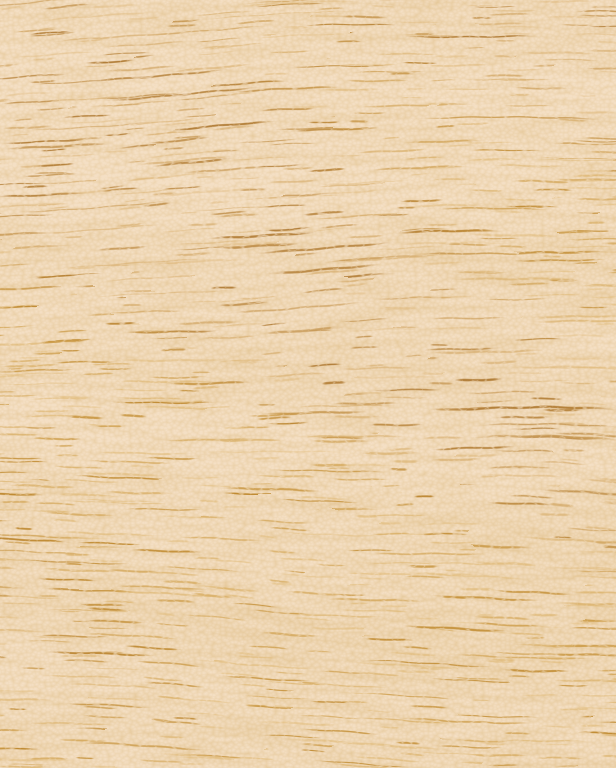
Write a Shadertoy shader that draws this texture.

```glsl
// Pale wood veneer: cream ground with fine golden pores along a gently bending grain.

vec3 hash3(vec2 cell) {
    vec3 q = fract(vec3(cell.xyx) * vec3(0.1031, 0.1030, 0.0973));
    q += dot(q, q.yxz + 33.33);
    return fract((q.xxy + q.yzz) * q.zyx);
}

// Cellular noise: distance to the nearest scattered point
float cellular(vec2 p) {
    vec2 cell = floor(p), f = fract(p);
    float nearest = 2.0;
    for (int j = -1; j <= 1; j++)
    for (int i = -1; i <= 1; i++) {
        vec2 o = vec2(i, j);
        vec2 d = o + hash3(cell + o).xy - f;
        nearest = min(nearest, dot(d, d));
    }
    return sqrt(nearest);
}

// Height across the grain: rises to the right at the top, falls at the bottom
float grainHeight(vec2 p) {
    float slope = mix(-0.045, 0.075, smoothstep(0.1, 0.75, p.y));
    float bend = slope * p.x - 0.05 * p.x * p.x * p.y;
    bend += 0.003 * sin(p.x * 8.0 + p.y * 5.0) + 0.0012 * sin(p.x * 19.0 - p.y * 13.0);
    return p.y - bend;
}

// One layer of pores, one dash per long cell; returns coverage, darkness
vec2 poreLayer(vec2 g, float layer, float pixel) {
    vec2 size = vec2(0.13 + 0.05 * layer, 0.0105 + 0.0017 * layer);
    float row = floor(g.y / size.y + layer * 0.37);
    float along = g.x / size.x + 7.0 * hash3(vec2(row, layer + 50.0)).x;
    vec2 cell = vec2(floor(along) + 31.0 * layer, row + 17.0);
    vec3 place = hash3(cell), look = hash3(cell + 90.0);

    // Dash stays inside its cell
    float halfLength = mix(0.1, 0.46, place.x * place.x);
    float center = mix(halfLength, 1.0 - halfLength, place.y);
    float u = (fract(along) - center) / halfLength;
    float y = (fract(g.y / size.y + layer * 0.37) - mix(0.3, 0.7, place.z)) * size.y;
    y += 0.0005 * sin(g.x * 95.0 + 40.0 * look.x);

    float taper = 1.0 - smoothstep(0.55, 1.0, abs(u));
    float halfWidth = mix(0.0006, 0.0014, look.x) * (0.5 + 0.5 * taper);
    float edge = max(pixel * 0.75, 0.0009);
    float line = 1.0 - smoothstep(halfWidth - edge, halfWidth + edge, abs(y));

    // Pores gather in loose patches
    float patches = 0.62 + 0.2 * sin(g.y * 23.0 + 3.0 * sin(g.x * 5.0 + layer));
    float present = step(look.y, patches);
    return vec2(line * taper * present * mix(0.35, 1.0, look.z), look.z * look.z);
}

void mainImage(out vec4 fragColor, in vec2 fragCoord) {
    float pixel = 1.0 / iResolution.y;
    vec2 p = fragCoord * pixel;
    vec2 grain = vec2(p.x, grainHeight(p));

    // Ground: sandy mottle, soft streaks and broad drifts of tone
    float mottle = cellular(p * vec2(170.0, 215.0)) - 0.48;
    float streak = cellular(grain * vec2(9.0, 105.0) + 40.0) - 0.48;
    float drift = sin(grain.y * 17.0 + 1.5 * sin(p.x * 4.0)) + sin(grain.y * 41.0 + p.x * 3.0 + 2.0);
    float tone = 0.08 - 2.1 * mottle - 1.5 * streak + 0.16 * drift;
    tone += 0.45 * (p.y - 0.5) - 0.25 * (p.x - 0.4);
    vec3 color = vec3(0.932, 0.835, 0.695) + clamp(tone, -1.6, 1.4) * vec3(0.018, 0.028, 0.052);

    // Pores, broken into specks along their length
    float ragged = cellular(grain * vec2(120.0, 260.0) + 11.0);
    float broken = 1.0 - 0.65 * smoothstep(0.4, 0.85, ragged);
    float brownness = smoothstep(0.25, 0.9, p.y + 0.4 * sin(p.x * 6.0 + p.y * 9.0));
    for (int i = 0; i < 4; i++) {
        vec2 pore = poreLayer(grain, float(i), pixel);
        vec3 gold = mix(vec3(0.87, 0.71, 0.42), vec3(0.75, 0.54, 0.19), pore.y);
        vec3 brown = mix(vec3(0.86, 0.70, 0.47), vec3(0.66, 0.46, 0.24), pore.y);
        color = mix(color, mix(gold, brown, 0.6 * brownness), pore.x * broken);
    }
    fragColor = vec4(color, 1.0);
}
```
